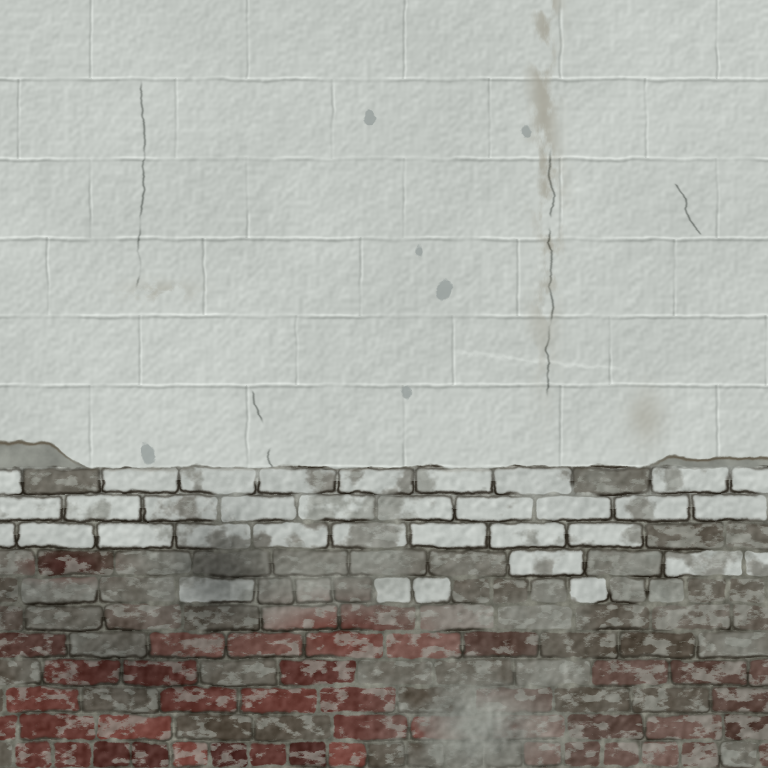
Give the GLSL for this texture, as a WebGL 2 fragment shader.

```glsl
#version 300 es
precision highp float;
// A weathered wall: pale painted blocks above, worn brick courses below.
// Joints come from per-row offsets, brick tones from hashes steered by
// soft zones, and wear from value noise with a cheap emboss.
uniform vec2 u_resolution;
out vec4 fragColor;

const vec3 PAINT = vec3(.765, .785, .765);
const vec3 STAIN = vec3(.63, .62, .57);
const vec3 RENDER = vec3(.55, .56, .53);
const vec3 MORTAR = vec3(.44, .44, .40);
const vec3 DARK_BRICK = vec3(.31, .28, .24);
const vec3 RED_BRICK = vec3(.36, .215, .19);
const vec3 CREVICE = vec3(.14, .12, .09);
const float BRICK_TOP = .392;
const float COURSE = BRICK_TOP / 11.;
const float BRICK_WIDTH = .1022;
const float BLOCK_WIDTH = .204;
const float BLOCK_LINES[6] = float[](.898, .794, .69, .589, .499, .392);
const float BLOCK_SHIFT[6] = float[](.119, .026, .119, .063, .183, .119);
const float BRICK_SHIFT[11] = float[](.029, .082, .022, .047, .026, .032, .09, .055, .005, .023, .017);
// Cracks: top x, top y, bottom y, sideways drift
const vec4 CRACKS[4] = vec4[](vec4(.187, .89, .63, -.006), vec4(.718, .8, .49, -.006),
  vec4(.326, .49, .39, .033), vec4(.878, .76, .695, .034));
// Chips: centre and radius
const vec3 CHIPS[6] = vec3[](vec3(.579, .623, .01), vec3(.481, .846, .008), vec3(.547, .673, .008),
  vec3(.193, .41, .012), vec3(.527, .49, .006), vec3(.685, .829, .007));

float hash(vec2 p) { return fract(sin(dot(p, vec2(127.1, 311.7))) * 43758.5453); }

float noise(vec2 p) {
  vec2 i = floor(p), f = fract(p);
  f = f * f * (3. - 2. * f);
  return mix(mix(hash(i), hash(i + vec2(1, 0)), f.x),
             mix(hash(i + vec2(0, 1)), hash(i + 1.), f.x), f.y);
}

float fbm(vec2 p) {
  float sum = 0., gain = .5;
  for (int i = 0; i < 5; i++) { sum += gain * noise(p); p = p * 2.03 + 17.3; gain *= .5; }
  return sum;
}

vec2 wobble(vec2 p) { return vec2(fbm(p), fbm(p + 9.)) - .48; }
float bell(float x, float width) { return exp(-x * x / (width * width)); }
float blob(vec2 p, float x, float y, float w, float h) { return bell(p.x - x, w) * bell(p.y - y, h); }
float emboss(vec2 p) { return noise(p + vec2(-.3, .3)) - noise(p + vec2(.3, -.3)); }

vec3 paintedBlocks(vec2 p) {
  float cloud = fbm(p * 7.), grain = fbm(p * 65.);
  vec3 col = PAINT + .07 * (cloud - .48) + .025 * (grain - .48);
  col += .045 * emboss(p * 180.) + .025 * emboss(p * 75.);
  // Block joints: a raised pale lip with a shadow beneath
  vec2 w = p + .005 * wobble(p * 35.);
  int row = 0;
  float lip = 0., shade = 0., wear = smoothstep(.25, .65, noise(p * 23.));
  for (int i = 0; i < 6; i++) {
    float d = w.y - BLOCK_LINES[i];
    if (d < 0.) row = i + 1;
    lip += bell(d - .001, .0018);
    shade += bell(d + .003, .002);
  }
  float dx = mod(w.x - BLOCK_SHIFT[min(row, 5)] + .5 * BLOCK_WIDTH, BLOCK_WIDTH) - .5 * BLOCK_WIDTH;
  lip += .65 * bell(dx - .001, .0016);
  shade += .75 * bell(dx + .002, .0017);
  col += .06 * lip * (.4 + wear) - .1 * shade * (.35 + .65 * wear);
  // Long vertical streak and stains
  float streak = bell(p.x - .711 + .012 * (noise(p * 12.) - .5), .018) * smoothstep(.38, .75, p.y);
  float stain = .75 * streak * smoothstep(.35, .62, fbm(p * vec2(55, 28)));
  stain += .6 * blob(p, .84, .46, .022, .037) * smoothstep(.25, .6, cloud);
  stain += .5 * blob(p, .21, .62, .045, .014) * smoothstep(.35, .6, grain);
  col = mix(col, STAIN, min(stain, .75));
  for (int i = 0; i < 6; i++) {
    float d = length((p - CHIPS[i].xy) * vec2(1.25, .85)) + .018 * (grain - .48) - CHIPS[i].z;
    col = mix(col, vec3(.58, .61, .6), .75 * (1. - smoothstep(-.002, .002, d)));
  }
  for (int i = 0; i < 4; i++) {
    vec4 c = CRACKS[i];
    float t = (c.y - p.y) / (c.y - c.z);
    float x = c.x + c.w * t + .018 * (fbm(vec2(p.y * 35., i * 7)) - .48);
    float inside = smoothstep(-.03, .03, t) * (1. - smoothstep(.97, 1.03, t));
    col -= .24 * bell(p.x - x, .0016) * inside * smoothstep(.2, .6, noise(p * 45.));
  }
  float scratch = bell(p.y - .542 + .11 * (p.x - .59) + .012 * (grain - .48), .003);
  return col + .055 * scratch * smoothstep(.58, .61, p.x) * (1. - smoothstep(.79, .83, p.x));
}

vec3 wornBricks(vec2 p) {
  float grain = fbm(p * 75.), patches = fbm(p * 24.), flake = fbm(p * vec2(65, 110));
  vec2 q = p + .007 * wobble(p * 20.);
  float depth = (BRICK_TOP - q.y) / COURSE, row = clamp(floor(depth), 0., 10.);
  bool header = row > 9.5 || (row == 4. && p.x > .3);
  vec2 size = vec2(header ? .5 * BRICK_WIDTH : BRICK_WIDTH, COURSE);
  float u = (q.x - BRICK_SHIFT[int(row)]) / size.x;
  vec2 id = vec2(floor(u), row), local = (vec2(fract(u), 1. - fract(depth)) - .5) * size;
  float sd = length(max(abs(local) - .5 * size + .0075, 0.)) - .005 + .006 * (grain - .48);
  // Zones of bare red brick
  float red = smoothstep(4.2, 7., row) * (1. - .5 * smoothstep(.55, .72, p.x));
  red = max(red, max(blob(p, .085, .264, .05, .018), blob(p, .45, .17, .1, .05)));
  // Brick faces: whitewash, grey or bare
  float pick = hash(id + 3.1), tint = hash(id + 41.7);
  float white = step(pick, mix(.88, -.1, smoothstep(.5, 5.8, row)));
  vec3 col = mix(DARK_BRICK, RENDER, clamp(tint * .75 + .2 - .3 * red + .7 * (patches - .48), 0., 1.));
  col = mix(col, RED_BRICK * (.75 + .5 * tint), step(.32, pick) * red);
  col = mix(col, RENDER * 1.08, .65 * smoothstep(.48, .66, flake + .08 * smoothstep(.7, .95, p.x)));
  col = mix(col, PAINT * (.94 + .07 * tint), white * (1. - .7 * smoothstep(.52, .66, patches)));
  // Mortar, dark gaps, smeared render and grime
  vec3 joint = mix(MORTAR, PAINT * .88, .65 * (1. - smoothstep(0., 3., depth))) * (.75 + .5 * grain);
  float gap = bell(sd - .001, .0024) * smoothstep(.32, .58, noise(p * 20. + 4.));
  gap *= (local.y < 0. ? 1. : .55) * (1. - .35 * smoothstep(4., 8., row));
  col = mix(mix(col, joint, smoothstep(-.0012, .0015, sd)), CREVICE, .85 * gap);
  float smear = max(blob(p, .62, .055, .1, .07), .55 * blob(p, .43, .24, .15, .04));
  col = mix(col, RENDER * (.7 + .5 * patches), smear * smoothstep(.25, .55, patches + .25 * smear));
  float grime = blob(p, .28, .25, .06, .07) + .7 * blob(p, .17, .13, .11, .05) + .5 * blob(p, .03, .22, .11, .06);
  return col * (1. - .38 * min(grime, 1.)) + .13 * (grain - .48) + .07 * emboss(p * 150.);
}

void main() {
  vec2 p = gl_FragCoord.xy / u_resolution;
  float ragged = .014 * (fbm(p * 32.) - .48);
  // Bricks, exposed render, then paint with a broken edge
  vec3 col = mix(wornBricks(p), RENDER * (.8 + .4 * fbm(p * 45.)), smoothstep(-.002, .002, p.y - BRICK_TOP + ragged));
  float left = 1. - smoothstep(.055, .125, p.x), right = smoothstep(.83, .885, p.x);
  float above = p.y - BRICK_TOP - .031 * left - .013 * right + ragged;
  col = mix(col, paintedBlocks(p), smoothstep(-.0015, .0015, above));
  col = mix(col, CREVICE * 2.3, .65 * bell(above + .002, .002) * max(left + right, .25));
  fragColor = vec4(clamp(col, 0., 1.), 1);
}
```
